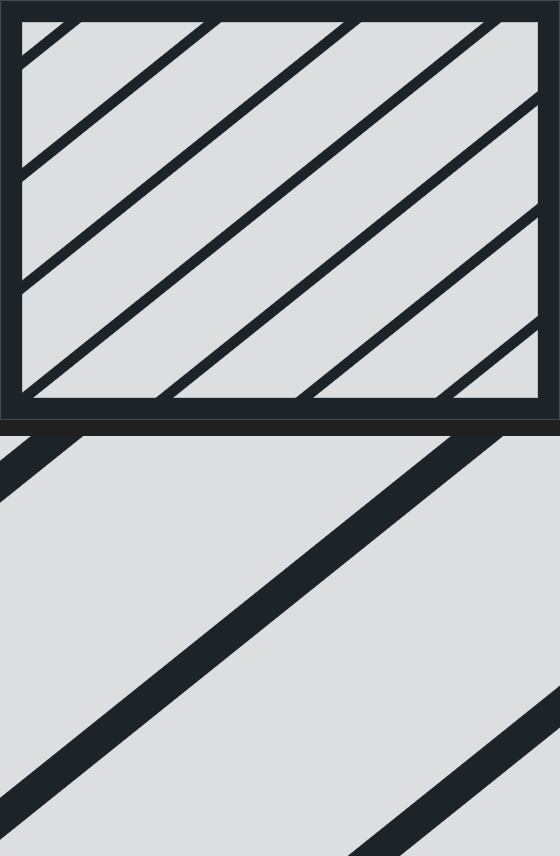
Top, the full canvas; bottom, a detail of the centre.
Write a WebGL 1 fragment shader that draws this pattern.

```glsl
precision highp float;

uniform vec2 u_resolution;

// Coverage of the region where the signed distance is negative
float coverage(float dist, float pixel) {
  return clamp(0.5 - dist / pixel, 0.0, 1.0);
}

// Signed distance to evenly spaced diagonal bars
float diagonalBars(vec2 p) {
  vec2 slant = vec2(1.0, -1.246);
  float along = dot(p, slant) + 1.246 - 0.2384;
  float offset = abs(fract(along * 3.0 + 0.5) - 0.5) / 3.0;
  return offset / length(slant) - 0.0130;
}

void main() {
  // Units of canvas height
  float pixel = 1.0 / u_resolution.y;
  vec2 p = gl_FragCoord.xy * pixel;
  vec2 size = u_resolution * pixel;
  vec2 toEdge = min(p, size - p);
  float edge = min(toEdge.x, toEdge.y);

  vec3 ink = vec3(0.11, 0.14, 0.165);
  vec3 paper = vec3(0.868, 0.872, 0.876);
  vec3 rim = vec3(0.26, 0.29, 0.31);

  // Bars, then the frame over them, then its faint outer rim
  vec3 color = mix(paper, ink, coverage(diagonalBars(p), pixel));
  color = mix(color, ink, coverage(edge - 0.0528, pixel));
  color = mix(color, rim, coverage(edge - 0.0026, pixel));

  gl_FragColor = vec4(color, 1.0);
}
```
